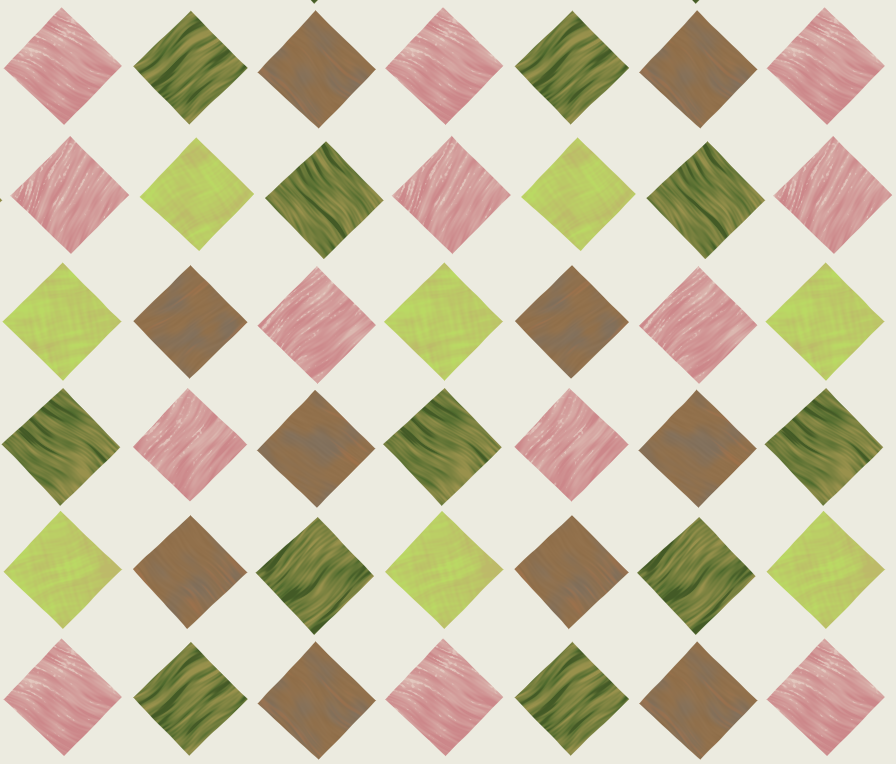
This pattern is drawn by a WebGL 1 fragment shader. Its source:

```glsl
precision highp float;

uniform vec2 u_resolution;

vec2 hash2(vec2 p) {
  vec3 h = fract(vec3(p.xyx) * vec3(0.1031, 0.1030, 0.0973));
  h += dot(h, h.yzx + 33.33);
  return fract((h.xx + h.yz) * h.zy);
}

// Gradient noise, roughly -1 to 1
float noise(vec2 p) {
  vec2 i = floor(p), f = fract(p);
  vec2 u = f * f * f * (f * (f * 6.0 - 15.0) + 10.0);
  float a = dot(hash2(i) * 2.0 - 1.0, f);
  float b = dot(hash2(i + vec2(1, 0)) * 2.0 - 1.0, f - vec2(1, 0));
  float c = dot(hash2(i + vec2(0, 1)) * 2.0 - 1.0, f - vec2(0, 1));
  float d = dot(hash2(i + 1.0) * 2.0 - 1.0, f - 1.0);
  return 1.6 * mix(mix(a, b, u.x), mix(c, d, u.x), u.y);
}

mat2 rotation(float a) {
  return mat2(cos(a), -sin(a), sin(a), cos(a));
}

float pick(vec3 v, float column) {
  return column < 0.5 ? v.x : column < 1.5 ? v.y : v.z;
}

// 0 pink, 1 green, 2 brown, 3 lime
float paintKind(float row, float column) {
  vec3 kinds = row < 0.5 ? vec3(0, 1, 2) : row < 1.5 ? vec3(0, 3, 1)
             : row < 2.5 ? vec3(3, 2, 0) : row < 3.5 ? vec3(1, 0, 2) : vec3(3, 2, 1);
  return pick(kinds, column);
}

float grainAngle(float row, float column) {
  vec3 angles = row < 0.5 ? vec3(0.5, -0.65, 0.8) : row < 1.5 ? vec3(-1.1, -0.6, 0.95)
              : row < 2.5 ? vec3(-0.2, -0.6, -0.75) : row < 3.5 ? vec3(0.65, -0.9, 0.6)
              : vec3(-0.3, 0.8, -0.75);
  return pick(angles, column);
}

// Brushed paint, with the grain running along the given angle
vec3 paint(vec2 d, float kind, float angle, vec2 seed) {
  vec2 g = rotation(angle) * d;
  g.y += 0.05 * noise(g * 2.5 + seed);
  float streak = noise(g * vec2(2.0, 17.0) + seed);
  float bristle = noise(g * vec2(5.0, 44.0) + seed * 1.7);
  float blotch = noise(d * 4.5 + seed * 2.3);
  float speck = noise(d * 38.0 + seed);

  if (kind < 0.5) {
    float pale = 0.4 + 0.5 * streak + 0.4 * bristle + 0.3 * blotch - 0.35 * d.y;
    vec3 c = mix(vec3(0.80, 0.53, 0.54), vec3(0.86, 0.72, 0.69), clamp(pale, 0.0, 1.0));
    float dry = smoothstep(0.35, 0.9, bristle + 0.6 * speck - 0.5 * (d.x + d.y));
    return mix(c, vec3(0.91, 0.83, 0.79), 0.6 * dry);
  }
  if (kind < 1.5) {
    float worn = 0.48 + 0.65 * streak + 0.5 * bristle + 0.25 * blotch;
    vec3 c = mix(vec3(0.31, 0.42, 0.18), vec3(0.60, 0.57, 0.30), clamp(worn, 0.0, 1.0));
    return mix(c, vec3(0.23, 0.31, 0.13), 0.6 * smoothstep(0.3, 0.6, -streak - 0.3 * bristle));
  }
  if (kind < 2.5) {
    float grey = smoothstep(-0.3, 0.8, blotch + 0.3 * streak - 0.6 * length(d) + 0.2);
    vec3 c = mix(vec3(0.57, 0.44, 0.295), vec3(0.51, 0.44, 0.36), grey);
    float rust = smoothstep(0.3, 0.9, streak + 0.4 * bristle + 0.3 * abs(d.x));
    return mix(c, vec3(0.65, 0.44, 0.28), 0.5 * rust) + 0.015 * bristle;
  }
  // Lime is cross-brushed, so the weave runs both ways
  float weave = noise(g.yx * vec2(4.0, 30.0) + seed);
  float tan_ = 0.45 + 0.4 * blotch + 0.35 * streak + 0.25 * bristle + 0.3 * weave + 0.5 * d.x;
  return mix(vec3(0.73, 0.85, 0.39), vec3(0.74, 0.73, 0.41), clamp(tan_, 0.0, 1.0));
}

void main() {
  // Cells counted from the top left, repeating every 3 columns and 5 rows
  vec2 q = vec2(gl_FragCoord.x, u_resolution.y - gl_FragCoord.y) / u_resolution.x;
  q *= vec2(7.046, 7.098);
  q.y -= 0.048;
  float row = mod(floor(q.y), 5.0);
  q.x -= 0.07 * exp(-2.0 * (row - 1.0) * (row - 1.0)) - 0.015;
  float column = mod(floor(q.x), 3.0);
  vec2 seed = vec2(column * 17.0 + 40.0, row * 23.0 + 60.0);
  vec2 jitter = hash2(seed) - 0.5;

  // Offset of each hand-cut piece within its cell
  vec2 d = fract(q) - 0.5;
  d.y -= 0.015 * sin(1.2566 * row - 0.3) + (column > 1.5 ? 0.018 : -0.012);

  // Slightly skewed diamond, smaller in the middle column
  vec2 e = rotation(0.06 * jitter.x) * d;
  float radius = abs(column - 1.0) < 0.5 ? 0.45 : 0.466;
  radius += 0.05 * dot(e, jitter.yx) + 0.006 * noise(d * 5.0 + seed);
  float edge = (abs(e.x) + abs(e.y) - radius) * 0.7071;
  float cover = clamp(0.5 - edge * u_resolution.x / 7.07, 0.0, 1.0);

  vec3 piece = paint(d, paintKind(row, column), grainAngle(row, column), seed);
  gl_FragColor = vec4(mix(vec3(0.925, 0.922, 0.878), piece, cover), 1.0);
}
```
